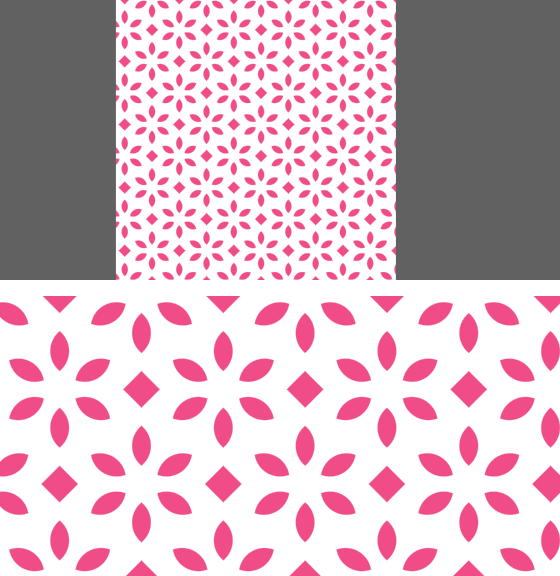
Top, the full canvas; bottom, a detail of the centre.
Give the GLSL for this pattern, as a WebGL 1 fragment shader.

```glsl
precision highp float;

uniform vec2 u_resolution;

// All lengths are fractions of the canvas height.
const vec3 BACKDROP = vec3(0.38);
const vec3 PAPER = vec3(1.0);
const vec3 PINK = vec3(0.94, 0.30, 0.53);

const float PANEL_CENTER = 0.914;
const float PANEL_HALF_WIDTH = 0.5;

const vec2 FLOWER_ORIGIN = vec2(0.9325, 0.5555);
const vec2 CELL = vec2(0.1948, 0.2254);
const float PETAL_RADIUS = 0.0456;
const float PETAL_HALF_LENGTH = 0.0237;
const float PETAL_HALF_WIDTH = 0.0112;
const float DIAMOND_RADIUS = 0.0218;

const float EDGE_PIXELS = 1.2;

// Lens formed by two overlapping discs, long axis along x.
float lensDistance(vec2 p) {
  float discRadius = (PETAL_HALF_LENGTH * PETAL_HALF_LENGTH
    + PETAL_HALF_WIDTH * PETAL_HALF_WIDTH) / (2.0 * PETAL_HALF_WIDTH);
  float discOffset = discRadius - PETAL_HALF_WIDTH;
  return length(vec2(p.x, abs(p.y) + discOffset)) - discRadius;
}

// Six petals, folded by mirrors onto the one pointing at 30 degrees.
float flowerDistance(vec2 p) {
  const vec2 mirror = vec2(-0.866025, 0.5);
  const vec2 axis = vec2(0.866025, 0.5);
  p = abs(p);
  p -= 2.0 * max(dot(p, mirror), 0.0) * mirror;
  vec2 local = vec2(dot(p, axis), dot(p, vec2(-axis.y, axis.x)));
  return lensDistance(local - vec2(PETAL_RADIUS, 0.0));
}

float diamondDistance(vec2 p) {
  return (abs(p.x) + abs(p.y) - DIAMOND_RADIUS) * 0.707107;
}

// Flower in the middle of each cell, diamonds on its left and right edges.
float gridDistance(vec2 p) {
  vec2 local = (fract(p / CELL + 0.5) - 0.5) * CELL;
  vec2 fromEdge = vec2(abs(local.x) - 0.5 * CELL.x, local.y);
  return min(flowerDistance(local), diamondDistance(fromEdge));
}

float coverage(float dist, float softness) {
  return clamp(0.5 - dist / softness, 0.0, 1.0);
}

void main() {
  vec2 uv = gl_FragCoord.xy / u_resolution.y;
  float pixel = 1.0 / u_resolution.y;

  // Two grids, shifted by half a cell, make the staggered rows.
  vec2 p = uv - FLOWER_ORIGIN;
  float motif = min(gridDistance(p), gridDistance(p + 0.5 * CELL));
  vec3 color = mix(PAPER, PINK, coverage(motif, EDGE_PIXELS * pixel));

  // Plain bands on both sides of the panel.
  float panel = abs(uv.x - PANEL_CENTER) - PANEL_HALF_WIDTH;
  color = mix(BACKDROP, color, coverage(panel, pixel));

  gl_FragColor = vec4(color, 1.0);
}
```
